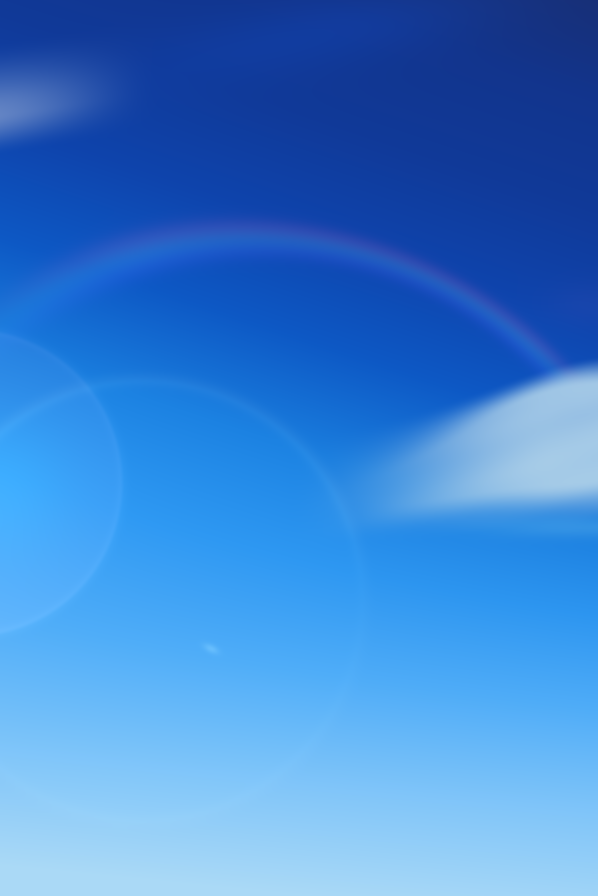
Write a WebGL 2 fragment shader that draws this texture.

```glsl
#version 300 es
precision highp float;
// Deep blue sky with two blurred clouds, a faint halo arc and pale lens flare discs.

uniform vec2 u_resolution;
out vec4 fragColor;

// Lengths are in canvas heights, origin at the lower left.
const int STOPS = 10;
const vec3 SKY[STOPS] = vec3[STOPS](
  vec3(0.667, 0.851, 0.965), vec3(0.500, 0.770, 0.975),
  vec3(0.310, 0.675, 0.970), vec3(0.175, 0.585, 0.940),
  vec3(0.100, 0.490, 0.870), vec3(0.050, 0.345, 0.770),
  vec3(0.055, 0.265, 0.675), vec3(0.063, 0.224, 0.596),
  vec3(0.070, 0.205, 0.550), vec3(0.094, 0.180, 0.450));
const float STOP_SPACING = 0.125;
const float MID_X = 0.334;
const float TILT_LOW = 0.10;
const float TILT_HIGH = 0.33;

const vec3 CLOUD_WHITE = vec3(0.67, 0.81, 0.91);
const vec3 CLOUD_MAUVE = vec3(0.56, 0.65, 0.82);
const vec3 TRAIL_BLUE = vec3(0.30, 0.65, 0.91);

const vec2 HALO_CENTER = vec2(0.280, 0.268);
const float HALO_RADIUS = 0.465;
const float HALO_WIDTH = 0.009;
const vec2 RING_CENTER = vec2(0.159, 0.329);
const float RING_RADIUS = 0.2474;
const vec2 DISC_CENTER = vec2(-0.035, 0.461);
const float DISC_RADIUS = 0.1715;
const vec2 GLINT_CENTER = vec2(0.2357, 0.276);

float bell(float x, float width) {
  return exp(-x * x / (width * width));
}

vec2 gradientAt(vec2 cell) {
  vec3 h = fract(cell.xyx * vec3(0.1031, 0.1030, 0.0973));
  h += dot(h, h.yzx + 33.33);
  float angle = 6.2832 * fract((h.x + h.y) * h.z);
  return vec2(cos(angle), sin(angle));
}

float gradientNoise(vec2 p) {
  vec2 i = floor(p), f = p - i;
  vec2 w = f * f * f * (f * (f * 6.0 - 15.0) + 10.0);
  vec2 e = vec2(1.0, 0.0);
  float low = mix(dot(gradientAt(i), f), dot(gradientAt(i + e), f - e), w.x);
  float high = mix(dot(gradientAt(i + e.yx), f - e.yx),
                   dot(gradientAt(i + 1.0), f - 1.0), w.x);
  return mix(low, high, w.y);
}

// Vertical ramp that is tilted so the right side stays darker.
vec3 skyColor(vec2 p) {
  float tilt = mix(TILT_LOW, TILT_HIGH, smoothstep(0.1, 0.6, p.y));
  float t = (p.y + tilt * (p.x - MID_X)) / STOP_SPACING;
  t = clamp(t, 0.0, float(STOPS) - 1.001);
  int i = int(t);
  return mix(SKY[i], SKY[i + 1], fract(t));
}

// Thin bow: red outside, green in the middle, violet inside.
vec3 halo(vec2 p) {
  float d = length(p - HALO_CENTER) - HALO_RADIUS;
  float rightward = smoothstep(0.05, 0.55, p.x);
  float width = HALO_WIDTH * mix(1.7, 1.0, rightward);
  vec3 bow = vec3(0.11, 0.01, 0.01) * bell(d - width, width)
           + vec3(0.03, 0.08, 0.04) * bell(d, width)
           + vec3(0.04, 0.01, 0.05) * bell(d + width, width);
  float fade = smoothstep(-0.08, 0.18, p.x) * smoothstep(0.52, 0.62, p.y);
  return bow * fade;
}

// Pale disc with a soft rim; x is the fill and y the rim.
vec2 flareDisc(vec2 p, vec2 center, float radius, float soft) {
  float d = length(p - center) - radius;
  return vec2(smoothstep(soft, -soft, d), bell(d, 2.0 * soft));
}

// Wedge that widens and brightens to the right edge.
float wedgeCloud(vec2 p, float streak) {
  float top = mix(0.475, 0.587, smoothstep(0.33, 0.68, p.x));
  float base = 0.408 + 0.09 * (p.x - 0.35);
  float along = smoothstep(0.32, 0.62, p.x);
  float topSoft = mix(0.040, 0.016, along);
  float upper = smoothstep(topSoft, -topSoft, p.y - top + 0.008 * streak);
  float lower = smoothstep(-0.022, 0.030, p.y - base + 0.012 * streak);
  return along * upper * lower * (0.94 + 0.12 * streak);
}

// Blurred puff entering from the left edge.
float puffCloud(vec2 p, float streak) {
  float base = 0.838 + 0.16 * p.x;
  float body = smoothstep(-0.012, 0.035, p.y - base)
             * smoothstep(0.955, 0.865, p.y - 0.15 * p.x);
  return 0.72 * body * smoothstep(0.18, -0.03, p.x) * (1.0 + 0.15 * streak);
}

void main() {
  vec2 p = gl_FragCoord.xy / u_resolution.y;
  vec3 color = skyColor(p);
  float streak = gradientNoise(vec2(p.x * 5.0 + p.y, (p.y - 0.28 * p.x) * 24.0));

  // High haze
  color += vec3(0.0, 0.025, 0.06) * bell(p.y - 0.90 - 0.18 * p.x, 0.04) * bell(p.x - 0.38, 0.2);
  color += vec3(0.035, 0.01, 0.01) * bell(length((p - vec2(0.66, 0.66)) * vec2(1.0, 2.0)), 0.05);

  // Halo and flare discs
  color += halo(p);
  vec2 ring = flareDisc(p, RING_CENTER, RING_RADIUS, 0.004);
  float ringFade = mix(0.25, 1.0, smoothstep(0.30, 0.50, p.y));
  color += ringFade * (vec3(0.008, 0.018, 0.015) * ring.x + vec3(0.035, 0.025, 0.01) * ring.y);
  vec2 disc = flareDisc(p, DISC_CENTER, DISC_RADIUS, 0.003);
  color += vec3(0.055, 0.025, 0.015) * disc.x + vec3(0.02, 0.015, 0.01) * disc.y;
  color += vec3(0.0, 0.05, 0.03) * bell(length(p - vec2(0.0, 0.46)), 0.08);

  // Clouds, with a thin trail below the wedge
  float trail = bell(p.y - 0.412, 0.012) * smoothstep(0.46, 0.64, p.x);
  color = mix(color, TRAIL_BLUE, 0.5 * trail);
  color = mix(color, CLOUD_WHITE, clamp(wedgeCloud(p, streak), 0.0, 1.0));
  color = mix(color, CLOUD_MAUVE, clamp(puffCloud(p, streak), 0.0, 1.0));

  // Small tilted glint
  vec2 g = p - GLINT_CENTER;
  color += vec3(0.10, 0.07, 0.02) * bell(length(vec2(g.x - 0.5 * g.y, (g.y + 0.5 * g.x) * 2.0)), 0.010);

  fragColor = vec4(clamp(color, 0.0, 1.0), 1.0);
}
```
